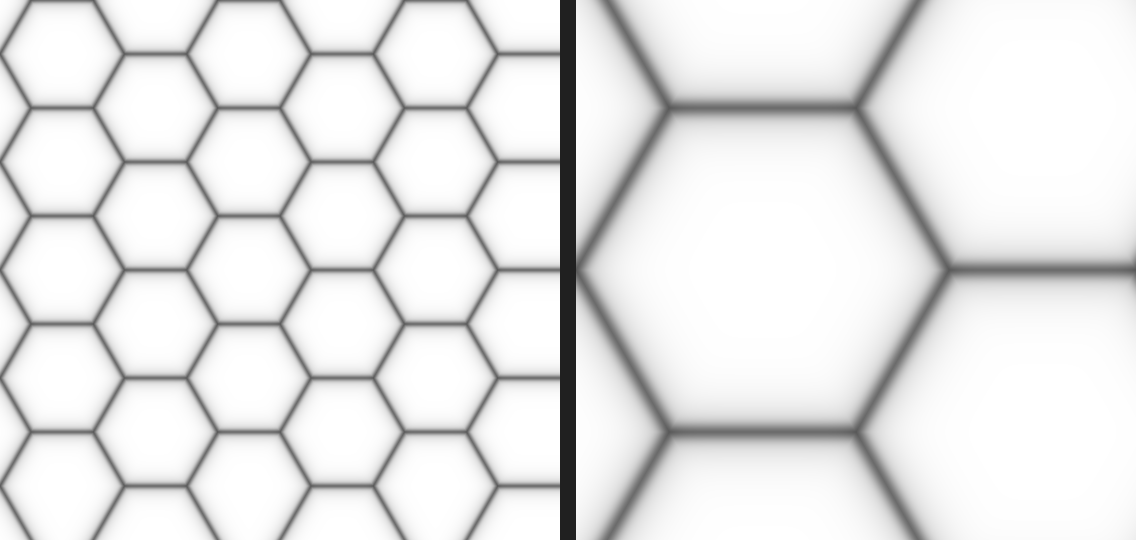
Left, the full canvas; right, a detail of the centre.
This pattern is drawn by a WebGL 2 fragment shader. Its source:

```glsl
#version 300 es
precision highp float;
// Honeycomb of white hexagons with soft dark seams and inner shading.
uniform vec2 u_resolution;
out vec4 outColor;

const vec2 GRID = vec2(6.0, 5.0);         // columns across, rows down
const float COLUMN_STEP = 0.8660254;      // column spacing, row height = 1
const vec2 FIRST_CENTER = vec2(0.5773503, 0.5);
const float PI = 3.14159265;
const float SEAM_WIDTH = 0.055;
const float SEAM_DARKNESS = 0.28;
const float HALO_FALLOFF = 8.7;
const float HALO_DARKNESS = 0.30;

// Nearest point of a rectangular lattice that starts at origin.
vec2 latticePoint(vec2 p, vec2 origin, vec2 period) {
  return origin + period * floor((p - origin) / period + 0.5);
}

// A hexagonal lattice is two interleaved rectangular ones.
vec2 hexCenter(vec2 p, vec2 origin) {
  vec2 period = vec2(2.0 * COLUMN_STEP, 1.0);
  vec2 a = latticePoint(p, origin, period);
  vec2 b = latticePoint(p, origin + 0.5 * period, period);
  return distance(p, a) < distance(p, b) ? a : b;
}

// The sheet ends below the bottom row and after the last column.
bool insideSheet(vec2 center) {
  return center.y > -0.25 && center.x < GRID.x * COLUMN_STEP + 0.25;
}

// Darkness from the seams shared with the six neighbours.
float seamShade(vec2 p, vec2 center) {
  float nearest = 1.0;
  float haloSum = 0.0;
  for (int i = 0; i < 6; i++) {
    float angle = (float(i) + 0.5) * PI / 3.0;
    vec2 toNeighbour = vec2(cos(angle), sin(angle));
    if (!insideSheet(center + toNeighbour)) continue;
    float edge = max(1.0 - 2.0 * dot(p - center, toNeighbour), 0.0);
    nearest = min(nearest, edge);
    haloSum += exp(-3.0 * HALO_FALLOFF * edge);  // cubed, rounds the corners
  }
  float seam = exp(-pow(nearest / SEAM_WIDTH, 2.0));
  return SEAM_DARKNESS * seam + HALO_DARKNESS * pow(haloSum, 1.0 / 3.0);
}

void main() {
  vec2 uv = gl_FragCoord.xy / u_resolution;
  vec2 p = uv * GRID * vec2(COLUMN_STEP, 1.0);
  float shade = seamShade(p, hexCenter(p, FIRST_CENTER));
  outColor = vec4(vec3(1.0 - shade), 1.0);
}
```
